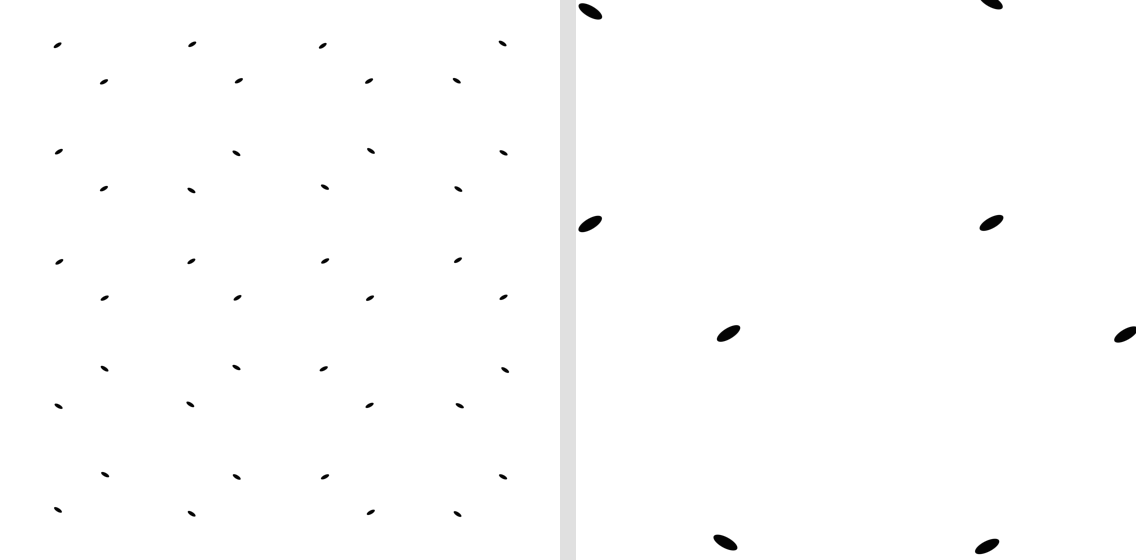
Left: the whole. Right: its middle third, enlarged.
This pattern is drawn by a WebGL 2 fragment shader. Its source:

```glsl
#version 300 es
precision highp float;
// Sparse grid of cells on white paper, each holding a pair of small black ellipses
// set on a falling diagonal; some cells are mirrored left to right.
// Each cell is folded to one local frame, then its two marks are drawn by distance.

uniform vec2 u_resolution;
out vec4 fragColor;

const vec3 PAPER = vec3(1.0);
const vec3 INK = vec3(0.015);
const vec2 GRID = vec2(4.0, 5.0);              // cells across and down
const vec2 PITCH = vec2(0.2390, 0.1922);       // cell spacing
const vec2 GRID_CENTER = vec2(0.5016, 0.5026);
const vec2 MARK_OFFSET = vec2(0.0410, -0.0326); // cell centre to lower mark
const vec2 MARK_RADII = vec2(0.0079, 0.0032);
const float MARK_TILT = 0.53;                  // radians
const float TILT_JITTER = 0.06;
const float CELL_JITTER = 0.0032;
const float MARK_JITTER = 0.0014;
const int MIRRORED_CELLS = 0x8E0BB;            // one bit per cell, from lower left

// Two random values in 0..1 from a cell index and a seed
vec2 hash2(vec2 cell, float seed) {
    vec3 p = fract(vec3(cell, seed).xyx * vec3(0.1031, 0.1030, 0.0973) + seed * 0.3719);
    p += dot(p, p.yzx + 33.33);
    return fract((p.xx + p.yz) * p.zy);
}

vec2 jitter(vec2 cell, float seed) {
    return hash2(cell, seed) * 2.0 - 1.0;
}

vec2 rotate(vec2 p, float angle) {
    float c = cos(angle), s = sin(angle);
    return vec2(c * p.x + s * p.y, c * p.y - s * p.x);
}

// Approximate signed distance to an ellipse
float ellipseDistance(vec2 p, vec2 radii) {
    float k = length(p / radii);
    return k * (k - 1.0) / max(length(p / (radii * radii)), 1e-4);
}

// Signed distance to the nearer of the two marks in a cell
float markPair(vec2 p, vec2 cell) {
    p -= jitter(cell, 1.0) * CELL_JITTER;
    int bit = int(cell.y * GRID.x + cell.x);
    if (((MIRRORED_CELLS >> bit) & 1) == 1) p.x = -p.x;

    float d = 1.0;
    for (int i = 0; i < 2; i++) {
        float seed = float(i) + 2.0;
        float side = float(i) * 2.0 - 1.0;
        vec2 q = p - side * MARK_OFFSET - jitter(cell, seed) * MARK_JITTER;
        float tilt = MARK_TILT + jitter(cell, seed + 4.0).x * TILT_JITTER;
        d = min(d, ellipseDistance(rotate(q, tilt), MARK_RADII));
    }
    return d;
}

void main() {
    float canvas = min(u_resolution.x, u_resolution.y);
    vec2 uv = (gl_FragCoord.xy - 0.5 * u_resolution) / canvas + 0.5;

    // Cell index and position relative to the cell centre
    vec2 gridPos = (uv - GRID_CENTER) / PITCH + 0.5 * GRID;
    vec2 cell = floor(gridPos);
    vec2 local = (fract(gridPos) - 0.5) * PITCH;

    float ink = 0.0;
    bool inside = all(greaterThanEqual(cell, vec2(0.0))) && all(lessThan(cell, GRID));
    if (inside) {
        float edge = 0.75 / canvas;
        ink = 1.0 - smoothstep(-edge, edge, markPair(local, cell));
    }
    fragColor = vec4(mix(PAPER, INK, ink), 1.0);
}
```
